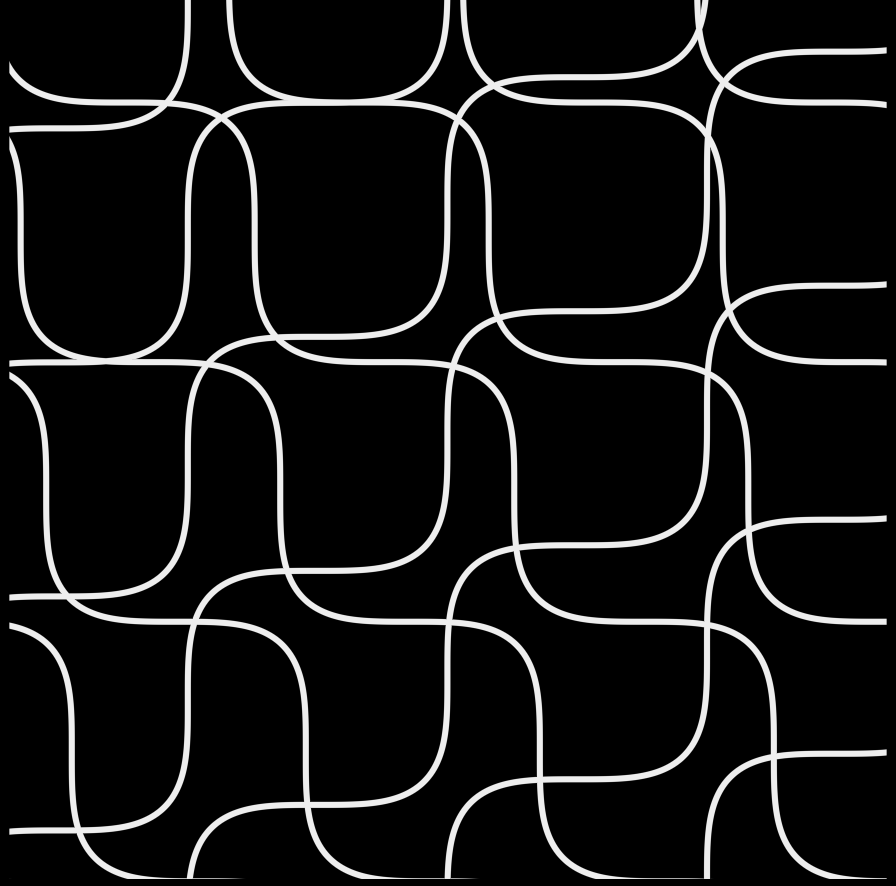
A Shadertoy shader for this pattern:

```glsl
// Distance to a staircase of superelliptic quarter bends, stacked along y.
// Each step spans 2 x 2 units; neighbouring strands overlap slightly.
float staircaseDistance(vec2 p) {
    const float spacing = 1.803;
    const float power = 3.5;

    // Follow the diagonal, then wrap to the nearest strand.
    p -= 2.0 * round(p.x / 2.0);
    p.y -= spacing * round(p.y / spacing);

    float nearest = 1e3;
    for (int k = -1; k <= 1; k++) {
        vec2 q = p + vec2(0.0, spacing * float(k));
        if (q.y < 0.0) q = -q;                      // point symmetry of a step
        vec2 bend = max(vec2(1.0 - q.x, q.y), 1e-3);
        vec2 powered = pow(bend, vec2(power));
        float radius = pow(powered.x + powered.y, 1.0 / power);
        float slope = length(pow(bend / radius, vec2(power - 1.0)));
        nearest = min(nearest, abs(radius - 1.0) / slope);
    }
    return nearest;
}

void mainImage(out vec4 fragColor, in vec2 fragCoord) {
    // One unit is half a step.
    float pixel = 6.903 / iResolution.x;
    vec2 p = fragCoord * pixel;

    // Rising strands, and falling strands with the axes exchanged.
    vec2 rising = p - vec2(1.447, 3.231);
    vec2 falling = vec2(4.036 - p.y, p.x - 2.962);
    float d = min(staircaseDistance(rising), staircaseDistance(falling));
    float line = 1.0 - smoothstep(-0.7 * pixel, 0.7 * pixel, d - 0.0235);

    // Black margins at left, right and bottom.
    float inset = min(min(p.x - 0.072, 6.831 - p.x), p.y - 0.054);
    line *= clamp(inset / pixel + 0.5, 0.0, 1.0);

    fragColor = vec4(vec3(0.935 * line), 1.0);
}
```
